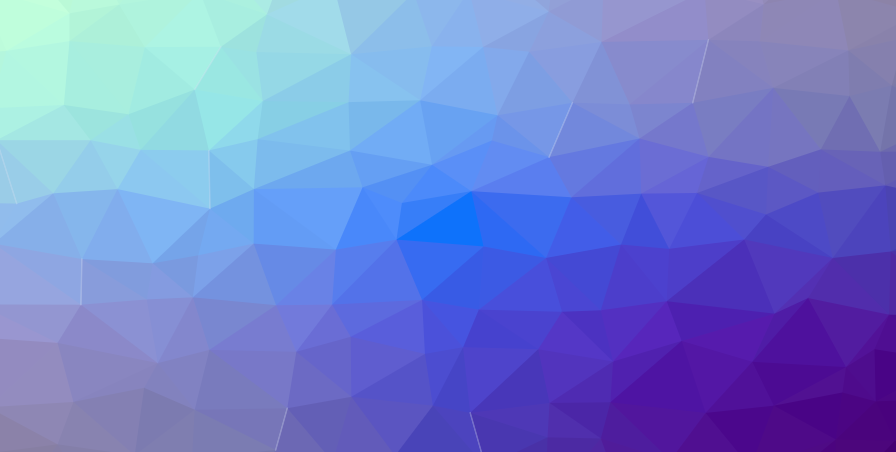
This background is drawn by a Shadertoy shader. Its source:

```glsl
const vec2 GRID = vec2(13.0, 9.0);

// Gradient stops in CIE Lab
const vec3 PALE_MINT = vec3(95.2, -26.6, 12.2);
const vec3 AQUA = vec3(85.5, -24.5, -8.0);
const vec3 AZURE = vec3(52.0, 26.4, -75.3);
const vec3 VIOLET = vec3(29.0, 57.0, -69.0);
const vec3 PLUM = vec3(18.3, 48.1, -47.2);

float hash(vec2 p) {
    return fract(sin(dot(p, vec2(127.1, 311.7))) * 43758.5453);
}

vec3 labToRgb(vec3 lab) {
    float fy = (lab.x + 16.0) / 116.0;
    vec3 f = vec3(fy + lab.y / 500.0, fy, fy - lab.z / 200.0);
    vec3 xyz = mix((f - 0.1379) * 0.1284, f * f * f, step(0.2069, f));
    xyz *= vec3(0.9505, 1.0, 1.089);
    vec3 linear = vec3(dot(xyz, vec3(3.2406, -1.5372, -0.4986)),
                       dot(xyz, vec3(-0.9689, 1.8758, 0.0415)),
                       dot(xyz, vec3(0.0557, -0.2040, 1.0570)));
    linear = clamp(linear, 0.0, 1.0);
    vec3 curved = 1.055 * pow(linear, vec3(1.0 / 2.4)) - 0.055;
    return mix(12.92 * linear, curved, step(0.0031, linear));
}

vec3 ramp(float t) {
    float s = clamp(t, 0.0, 1.0) * 4.0;
    vec3 c = mix(PALE_MINT, AQUA, min(s, 1.0));
    c = mix(c, AZURE, clamp(s - 1.0, 0.0, 1.0));
    c = mix(c, VIOLET, clamp(s - 2.0, 0.0, 1.0));
    return mix(c, PLUM, clamp(s - 3.0, 0.0, 1.0));
}

// Blend of a rightward and a downward ramp, with a slight facet tint
vec3 facetColor(vec2 center, float aspect) {
    vec3 lab = 0.5 * (ramp(center.x / aspect) + ramp(1.0 - center.y));
    lab.x += 3.0 * (hash(floor(center * 500.0)) - 0.5);
    return labToRgb(lab);
}

// Jittered grid point
vec2 meshVertex(vec2 id, vec2 cell) {
    vec2 jitter = vec2(hash(id), hash(id + 47.3)) - 0.5;
    return (id + 0.66 * jitter) * cell;
}

// Signed distance to the line ab, positive on its left
float leftOf(vec2 p, vec2 a, vec2 b) {
    vec2 edge = b - a;
    vec2 offset = p - a;
    return (edge.x * offset.y - edge.y * offset.x) / max(length(edge), 1e-5);
}

float triangleCoverage(vec2 p, vec2 a, vec2 b, vec2 c, float pixel) {
    float inside = min(leftOf(p, a, b), min(leftOf(p, b, c), leftOf(p, c, a)));
    return clamp(inside / pixel + 0.5, 0.0, 1.0);
}

// Colour in rgb, weighted by coverage in alpha
vec4 facet(vec2 p, vec2 a, vec2 b, vec2 c, float aspect, float pixel) {
    float cover = triangleCoverage(p, a, b, c, pixel);
    if (cover <= 0.0) return vec4(0.0);
    return cover * vec4(facetColor((a + b + c) / 3.0, aspect), 1.0);
}

float segmentDistance(vec2 p, vec2 a, vec2 b) {
    vec2 edge = b - a;
    float along = clamp(dot(p - a, edge) / dot(edge, edge), 0.0, 1.0);
    return length(p - a - along * edge);
}

void mainImage(out vec4 fragColor, in vec2 fragCoord) {
    float aspect = iResolution.x / iResolution.y;
    float pixel = 1.0 / iResolution.y;
    vec2 p = fragCoord * pixel;
    vec2 cell = vec2(aspect, 1.0) / GRID;
    vec2 home = floor(p / cell);
    vec4 sum = vec4(0.0);
    float seam = 0.0;

    // Split each nearby quad along its shorter diagonal
    for (int y = -1; y <= 1; y++) {
        for (int x = -1; x <= 1; x++) {
            vec2 id = home + vec2(x, y);
            vec2 a = meshVertex(id, cell);
            vec2 b = meshVertex(id + vec2(1.0, 0.0), cell);
            vec2 c = meshVertex(id + vec2(1.0, 1.0), cell);
            vec2 d = meshVertex(id + vec2(0.0, 1.0), cell);
            if (distance(a, c) < distance(b, d)) {
                sum += facet(p, a, b, c, aspect, pixel);
                sum += facet(p, a, c, d, aspect, pixel);
            } else {
                sum += facet(p, a, b, d, aspect, pixel);
                sum += facet(p, b, c, d, aspect, pixel);
            }
            // Rare pale hairline along an upright edge
            float gap = segmentDistance(p, a, d);
            float line = 1.0 - smoothstep(0.0006, 0.0006 + pixel, gap);
            seam = max(seam, line * step(0.95, hash(id + 9.7)));
        }
    }

    vec3 color = sum.rgb / max(sum.a, 1e-4);
    fragColor = vec4(mix(color, vec3(0.85, 0.88, 0.95), 0.3 * seam), 1.0);
}
```
